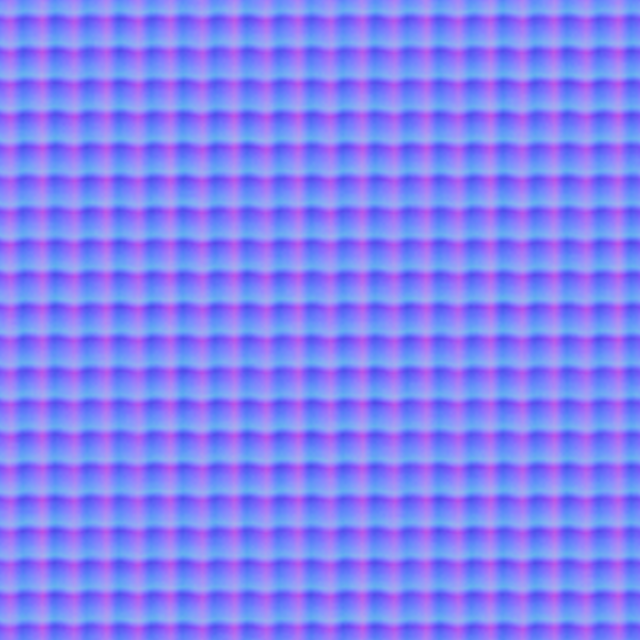
Give the GLSL for this texture map, as a WebGL 2 fragment shader.

```glsl
#version 300 es
precision highp float;
// Normal map of a woven grid: 20 by 20 soft pillows, each tilted from its
// upper left to its lower right. Two smoothed sawteeth give the slopes, and
// wrapped value noise adds threads, grain and slight unevenness.
uniform vec2 u_resolution;
out vec4 fragColor;

const float CELLS = 20.0;                  // even, so paired columns wrap
const vec2 CELL_PHASE = vec2(0.31, 0.66);  // column crest, row crest
const vec2 FALL = vec2(0.42, 0.29);        // share of a cell in the steep flank
const vec2 RISE_POWER = vec2(1.2, 0.9);    // curvature of the long flank
const vec2 SLOPE_CENTRE = vec2(0.03, -0.005);
const vec2 SLOPE = vec2(0.31, 0.355);      // strength across and down
const float ROW_BOW = 0.025;               // arching of the row lines
const float PAIR_BOW = 0.015;              // row offset of alternate columns
const float PAIR_TILT = 0.06;              // stronger crest on alternate columns
const float LINE_BOOST = 0.22;             // pinker columns near the row lines
const float CREST_SOFTEN = 0.1;            // weaker vertical tilt on columns
const float UNEVENNESS = 0.08;
const float THREAD = 0.025;
const float GRAIN = 0.022;
const float BLUE_GAIN = 0.99;
const float PI = 3.14159265;

float hash(vec2 p) {
  return fract(sin(dot(p, vec2(127.1, 311.7))) * 43758.5453);
}

// Value noise in -1..1 that repeats after 'period' lattice cells.
float wrappedNoise(vec2 uv, vec2 period) {
  vec2 p = uv * period;
  vec2 i = floor(p);
  vec2 f = fract(p);
  f = f * f * (3.0 - 2.0 * f);
  vec2 a = mod(i, period);
  vec2 b = mod(i + 1.0, period);
  float low = mix(hash(a), hash(vec2(b.x, a.y)), f.x);
  float high = mix(hash(vec2(a.x, b.y)), hash(b), f.x);
  return 2.0 * mix(low, high, f.y) - 1.0;
}

// Sawtooth in -1..1: smooth fall from the crest at 0, then a long rise.
float softSaw(float t, float fall, float power) {
  t = fract(t);
  float down = 1.0 - 2.0 * smoothstep(0.0, fall, t);
  float up = 2.0 * pow(max(t - fall, 0.0) / (1.0 - fall), power) - 1.0;
  return t < fall ? down : up;
}

void main() {
  vec2 uv = gl_FragCoord.xy / u_resolution;
  vec2 cell = uv * CELLS;

  // Cell coordinates: across from a column crest, down from a row crest.
  float across = cell.x - CELL_PHASE.x;
  float pairing = -cos(PI * across);
  float bow = -ROW_BOW * cos(2.0 * PI * across) + PAIR_BOW * pairing;
  float down = CELL_PHASE.y + bow - cell.y;

  // Tilt of the pillow along each axis.
  vec2 wave = vec2(softSaw(across, FALL.x, RISE_POWER.x),
                   softSaw(down, FALL.y, RISE_POWER.y));
  float tiltX = wave.x * (1.0 + PAIR_TILT * pairing - LINE_BOOST * wave.y);
  float tiltY = wave.y * (1.0 - CREST_SOFTEN * max(wave.x, 0.0));
  vec2 slope = SLOPE_CENTRE + SLOPE * vec2(tiltX, tiltY);

  // Slow variation between cells, then threads and fine grain.
  slope *= 1.0 + UNEVENNESS * wrappedNoise(uv, vec2(CELLS));
  slope.x += THREAD * wrappedNoise(uv, vec2(160.0, 40.0));
  slope.y += THREAD * wrappedNoise(uv, vec2(40.0, 160.0));
  slope += GRAIN * vec2(wrappedNoise(uv, vec2(220.0)),
                        wrappedNoise(uv.yx, vec2(200.0)));

  // Encode the unit normal as a colour.
  float height = sqrt(max(1.0 - dot(slope, slope), 0.0));
  vec3 normalColour = 0.5 + 0.5 * vec3(slope, height);
  normalColour.b *= BLUE_GAIN;
  fragColor = vec4(normalColour, 1.0);
}
```
